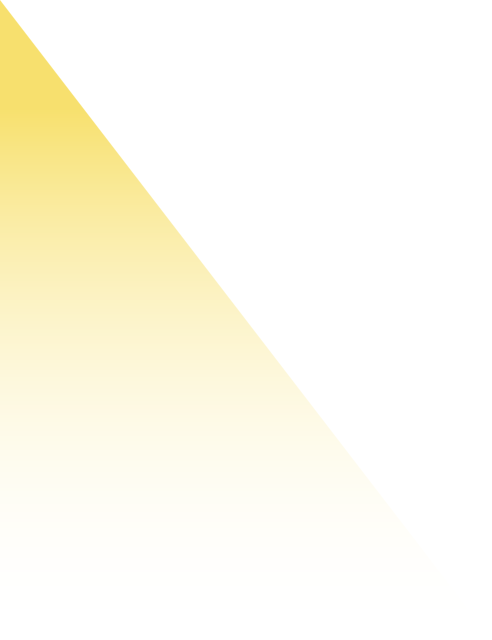
A Shadertoy shader for this background:

```glsl
// A soft yellow wedge on white, cut by the diagonal from top left to bottom right.
// The wedge is a half-plane distance with a smoothed edge; its colour holds at
// the top, then fades down to white along a quadratic curve.

const vec3 PAPER = vec3(1.0);
const vec3 YELLOW = vec3(0.97, 0.88, 0.43);
const float FADE_START = 0.17; // depth below the top where the fade begins

// Signed distance to the line through a and b, negative on its right side.
float lineDistance(vec2 p, vec2 a, vec2 b) {
    vec2 along = normalize(b - a);
    return dot(p - a, vec2(-along.y, along.x));
}

// Coverage of the side where the distance is negative.
float coverage(float dist, float pixelSize) {
    return 1.0 - smoothstep(-0.75 * pixelSize, 0.75 * pixelSize, dist);
}

// Tint strength: full above the start, easing to zero at depth 1.
float fadeStrength(float depth, float start) {
    float remaining = 1.0 - clamp((depth - start) / (1.0 - start), 0.0, 1.0);
    return remaining * remaining;
}

void mainImage(out vec4 fragColor, in vec2 fragCoord) {
    // Canvas units: height is 1, width is the aspect ratio.
    vec2 p = fragCoord / iResolution.y;
    float aspect = iResolution.x / iResolution.y;
    float pixelSize = 1.0 / iResolution.y;

    // Lower-left wedge under the diagonal.
    float edge = lineDistance(p, vec2(0.0, 1.0), vec2(aspect, 0.0));
    float wedge = coverage(edge, pixelSize);

    // Vertical fade inside the wedge.
    float tint = wedge * fadeStrength(1.0 - p.y, FADE_START);
    fragColor = vec4(mix(PAPER, YELLOW, tint), 1.0);
}
```
